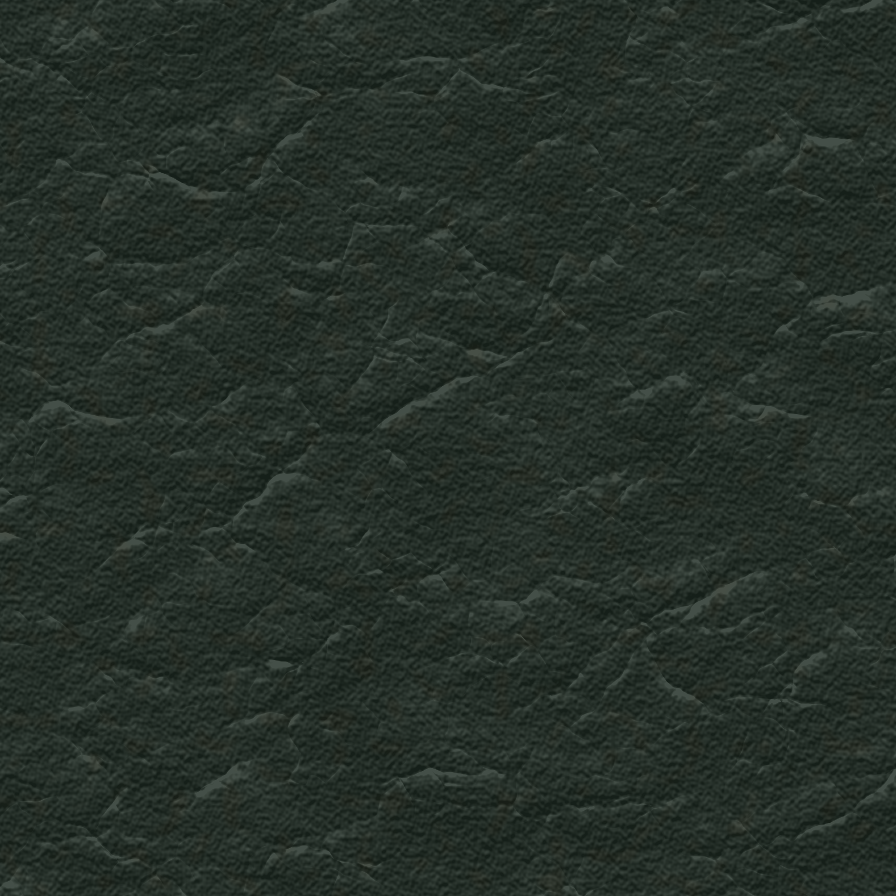
A three.js fragment shader for this texture:

```glsl
// Dark green leather: diamond-shaped plates parted by slanting creases,
// with wrinkles and fine pebbled grain. Folds and grain are two height fields,
// each lit from the top by comparing two nearby heights.

varying vec2 vUv;

vec2 hash2(vec2 cell) {
  vec3 q = fract(cell.xyx * vec3(0.1031, 0.1030, 0.0973));
  q += dot(q, q.yzx + 33.33);
  return fract((q.xx + q.yz) * q.zy);
}

float cornerSlope(vec2 cell, vec2 offset) {
  float angle = 6.2832 * hash2(cell).x;
  return dot(vec2(cos(angle), sin(angle)), offset);
}

// Gradient noise, about -0.7 to 0.7
float gradientNoise(vec2 p) {
  vec2 i = floor(p);
  vec2 f = p - i;
  vec2 u = f * f * f * (f * (f * 6.0 - 15.0) + 10.0);
  float low = mix(cornerSlope(i, f),
                  cornerSlope(i + vec2(1.0, 0.0), f - vec2(1.0, 0.0)), u.x);
  float high = mix(cornerSlope(i + vec2(0.0, 1.0), f - vec2(0.0, 1.0)),
                   cornerSlope(i + 1.0, f - 1.0), u.x);
  return mix(low, high, u.y);
}

// Gap between the two nearest cell centres: zero along the creases
float creaseGap(vec2 p) {
  vec2 i = floor(p);
  vec2 f = p - i;
  float nearest = 8.0;
  float second = 8.0;
  for (int y = -1; y <= 1; y++) {
    for (int x = -1; x <= 1; x++) {
      vec2 cell = vec2(float(x), float(y));
      float d = length(cell + 0.1 + 0.8 * hash2(i + cell) - f);
      second = min(second, max(nearest, d));
      nearest = min(nearest, d);
    }
  }
  return second - nearest;
}

// Skews the canvas so that square cells become wide diamonds
vec2 diamond(vec2 p, vec2 size) {
  vec2 q = p / size;
  return vec2(q.x + q.y, q.x - q.y) + 20.0;
}

// Plates bulge quickly out of their creases and then level off
float plate(vec2 p, vec2 size, float steepness) {
  return 1.0 - exp(-steepness * creaseGap(diamond(p, size)));
}

// Creases fade in and out across the hide
float fade(vec2 p, float frequency) {
  return smoothstep(-0.25, 0.4, gradientNoise(p * frequency + 7.3));
}

// Creases from large to small, with ragged edges
float foldHeight(vec2 p) {
  vec2 bend = vec2(gradientNoise(p * 9.0), gradientNoise(p * 9.0 + 31.7));
  vec2 wiggle = vec2(gradientNoise(p * 34.0 + 3.1), gradientNoise(p * 34.0 + 57.2));
  vec2 fray = vec2(gradientNoise(p * 85.0 + 9.4), gradientNoise(p * 85.0 + 23.8));
  vec2 q = p + 0.03 * bend + 0.008 * wiggle + 0.0035 * fray;
  float h = (0.15 + 0.85 * fade(p, 8.0)) * plate(q, vec2(0.27, 0.19), 7.5);
  h += 0.6 * fade(p + 3.0, 10.0) * plate(q + 0.37, vec2(0.13, 0.10), 6.0);
  h += 0.26 * fade(p + 8.0, 12.0) * plate(q + 0.71, vec2(0.058, 0.046), 6.0);
  return h;
}

// Wrinkles and pebbles
float grainHeight(vec2 p) {
  float h = 0.2 * gradientNoise(p * vec2(29.0, 34.0) + 11.0);
  h += 0.13 * gradientNoise(p * vec2(66.0, 70.0) + 5.0);
  h += 0.16 * gradientNoise(p * 125.0 + 17.0);
  h += 0.19 * gradientNoise(p * 215.0 + 43.0);
  return h;
}

void main() {
  vec2 p = vUv;
  vec2 towardLight = vec2(-0.0008, 0.0036);

  // Upper rims catch the light, lower ones are only slightly shaded
  float fold = foldHeight(p) - foldHeight(p + towardLight);
  float lit = max(fold, 0.0);
  float shaded = max(-fold, 0.0);

  // The sheen on the rims is worn into broken flecks
  float speckle = gradientNoise(p * 110.0 + 71.0);
  float wear = gradientNoise(p * vec2(36.0, 44.0) + 27.0);
  float sheen = clamp(0.85 + 1.1 * speckle + 1.5 * wear, 0.1, 2.0);
  float tone = sheen * (0.3 * lit + 1.5 * lit * lit) - 0.13 * shaded;

  // Grain and slow changes of the dye
  tone += 0.36 * (grainHeight(p) - grainHeight(p + towardLight));
  tone += 0.012 * speckle + 0.016 * gradientNoise(p * 6.0 + 13.0);
  tone = clamp(tone, -0.06, 0.13);

  // Green dye with faint brown flecks
  vec3 dye = vec3(0.141, 0.181, 0.155);
  float brown = smoothstep(0.1, 0.5, gradientNoise(p * 33.0 + 91.0));
  dye += brown * vec3(0.012, -0.002, -0.008);
  gl_FragColor = vec4(dye + tone * vec3(0.97, 1.0, 0.97), 1.0);
}
```
